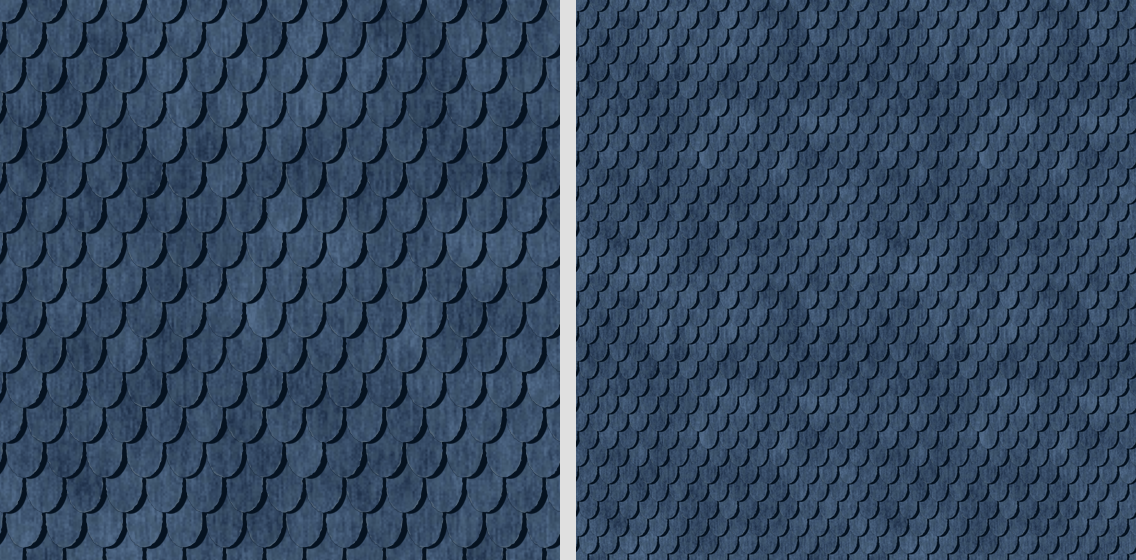
Left, the tile; right, the same tile 2 across and 2 down.
Reproduce this pattern procedurally as a Shadertoy shader.

```glsl
// Slate-blue roof of overlapping round-ended shingles with brushed grain and hard side shadows.

const vec2 GRID = vec2(14.0, 16.0);        // shingles across, rows down
const vec2 PHASE = vec2(0.11, 0.36);       // placement of the first shingle
const float ROW_HEIGHT = GRID.x / GRID.y;  // in shingle widths
const vec2 SHINGLE = vec2(0.455, 0.70);    // half width, height of rounded end
const vec2 SHADOW_SHIFT = vec2(0.145, -0.035);

const vec3 SLATE_DARK = vec3(0.125, 0.195, 0.295);
const vec3 SLATE_LIGHT = vec3(0.325, 0.425, 0.545);
const vec3 SLATE_GREY = vec3(0.245, 0.335, 0.405);
const vec3 RIM_COLOR = vec3(0.36, 0.43, 0.49);
const vec3 SHADOW_COLOR = vec3(0.015, 0.065, 0.12);

float hash(vec2 p) {
    return fract(sin(dot(p, vec2(127.1, 311.7))) * 43758.5453);
}

// Value noise that wraps after a whole number of lattice cells
float wrapNoise(vec2 p, vec2 period) {
    vec2 i = floor(p);
    vec2 f = fract(p);
    f = f * f * (3.0 - 2.0 * f);
    float a = hash(mod(i, period));
    float b = hash(mod(i + vec2(1.0, 0.0), period));
    float c = hash(mod(i + vec2(0.0, 1.0), period));
    float d = hash(mod(i + vec2(1.0, 1.0), period));
    return mix(mix(a, b, f.x), mix(c, d, f.x), f.y);
}

float tiledNoise(vec2 uv, vec2 period, float offset) {
    return wrapNoise(uv * period + offset, period);
}

// Signed distance to a strip with an elliptical lower end at height zero
float shingleDistance(vec2 q, vec2 size) {
    vec2 v = vec2(abs(q.x) / size.x + 1e-4, min(q.y - size.y, 0.0) / size.y);
    float k = length(v);
    return k * (k - 1.0) / length(v / size);
}

float coverage(float d, float soft) {
    return 1.0 - smoothstep(-soft, soft, d);
}

vec2 shingleId(float x, float row) {
    return mod(vec2(floor(x + 0.5), row), GRID);
}

vec2 shingleLocal(float x, float height) {
    return vec2(fract(x + 0.5) - 0.5, height);
}

// Brushed surface with tone per shingle, vertical streaks and weathered patches
vec3 slate(vec2 uv, vec2 id) {
    float seed = hash(id + 3.7);
    float streak = tiledNoise(uv, vec2(230.0, 26.0), floor(seed * 50.0));
    float fine = tiledNoise(uv, vec2(256.0, 110.0), 9.0);
    float grain = tiledNoise(uv, vec2(256.0), 31.0);
    float patches = 0.55 * tiledNoise(uv, vec2(7.0), 2.0)
                  + 0.45 * tiledNoise(uv, vec2(22.0), 5.0);
    float tone = 0.5 + 0.26 * (seed - 0.5) + 0.40 * (streak - 0.5)
               + 0.30 * (fine - 0.5) + 0.30 * (grain - 0.5) + 0.60 * (patches - 0.5);
    vec3 color = mix(SLATE_DARK, SLATE_LIGHT, clamp(tone, 0.0, 1.0));
    float greyed = 0.4 * smoothstep(0.45, 0.8, tiledNoise(uv, vec2(110.0, 70.0), 17.0));
    return mix(color, SLATE_GREY, greyed);
}

// Lays one row, shadow first, over what is already there
vec3 layRow(vec3 under, vec2 uv, vec2 p, float row, float soft) {
    float x = p.x - 0.5 * (1.0 - mod(row, 2.0));
    float height = (p.y - row) * ROW_HEIGHT;

    // Shadow cast to the lower right, of slightly uneven width
    float shadowX = x - SHADOW_SHIFT.x;
    vec2 casterId = shingleId(shadowX, row);
    vec2 caster = shingleLocal(shadowX, height - SHADOW_SHIFT.y);
    caster.x += 0.055 * (hash(casterId + 8.3) - 0.4);
    float shadow = coverage(shingleDistance(caster, SHINGLE), soft * 1.2);
    vec3 color = mix(under, SHADOW_COLOR, 0.98 * shadow);

    // Shingle with a thin crevice around it and a worn pale rim
    vec2 id = shingleId(x, row);
    vec2 q = shingleLocal(x, height);
    q.x += 0.016 * (hash(id + 1.9) - 0.5);
    float chip = tiledNoise(uv, vec2(220.0), 13.0) - 0.5;
    float d = shingleDistance(q, SHINGLE) + 0.026 * chip;
    color = mix(color, SHADOW_COLOR, 0.40 * coverage(d - 0.015, soft));
    float rim = smoothstep(-0.05, -0.012, d);
    float wear = smoothstep(0.35, 0.85, tiledNoise(uv, vec2(190.0), 21.0));
    vec3 face = mix(slate(uv, id), RIM_COLOR, rim * (0.05 + 0.65 * wear));
    return mix(color, face, coverage(d, soft));
}

void mainImage(out vec4 fragColor, in vec2 fragCoord) {
    vec2 uv = fragCoord / iResolution.xy;
    vec2 p = uv * GRID - PHASE;
    float soft = 0.004 + 0.55 * GRID.x / iResolution.x;

    // Lower rows lie beneath the rows above them
    float row = floor(p.y);
    vec3 color = SHADOW_COLOR;
    for (int k = -1; k <= 1; k++) {
        color = layRow(color, uv, p, row + float(k), soft);
    }
    fragColor = vec4(color, 1.0);
}
```
